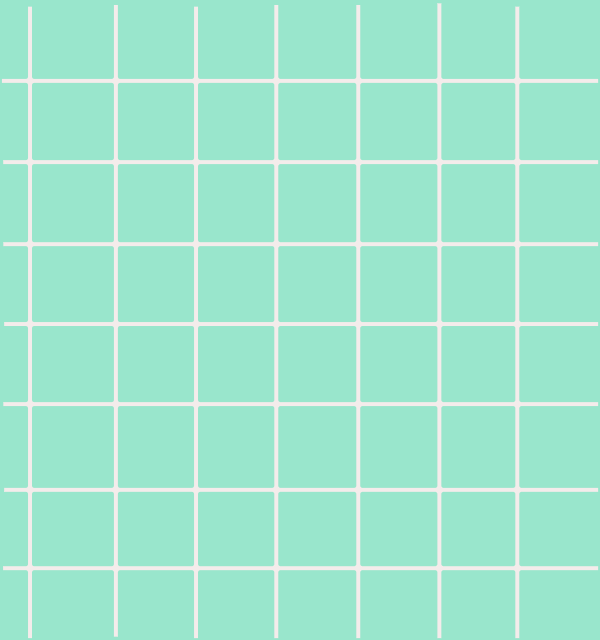
Reproduce this pattern procedurally as a WebGL 2 fragment shader.

```glsl
#version 300 es
precision highp float;

uniform vec2 u_resolution;
out vec4 outColor;

// Lengths are fractions of the canvas height.
const int LINES = 7;
const float PITCH = 0.1269;
const float HALF_WIDTH = 0.0031;
const float FILLET = 0.0036;
const vec3 MINT = vec3(0.60, 0.90, 0.80);
const vec3 CREAM = vec3(0.955, 0.925, 0.92);

// Hand-drawn drift of each line from even spacing
const float COLUMN_DRIFT[LINES] = float[](0.0, 0.0073, 0.0056, 0.0041, 0.0053, 0.0051, 0.0);
const float ROW_DRIFT[LINES] = float[](0.0, -0.0045, 0.0026, 0.0008, -0.0013, 0.0, 0.0);

// Uneven line ends: column tops and row starts
const float COLUMN_TOP[LINES] = float[](0.9896, 0.9922, 0.9896, 0.9922, 0.9922, 0.9948, 0.9896);
const float ROW_START[LINES] = float[](0.0048, 0.0065, 0.0052, 0.0065, 0.0052, 0.0050, 0.0030);

// Signed distance to a square-ended bar; q.x runs across it, q.y along it
float barDistance(vec2 q, float center, float start, float end, float halfWidth) {
    vec2 d = abs(q - vec2(center, 0.5 * (start + end)))
           - vec2(halfWidth, 0.5 * (end - start));
    return length(max(d, 0.0)) + min(max(d.x, d.y), 0.0);
}

// Union of two shapes with a rounded inner corner
float filletUnion(float a, float b, float radius) {
    vec2 u = max(radius - vec2(a, b), 0.0);
    return max(radius, min(a, b)) - length(u);
}

float coverage(float d, float pixel) {
    return clamp(0.5 - d / pixel, 0.0, 1.0);
}

void main() {
    float pixel = 1.0 / u_resolution.y;
    vec2 p = gl_FragCoord.xy * pixel;
    float right = u_resolution.x * pixel - 0.0029;

    // Nearest column and nearest row
    float column = 1.0;
    float row = 1.0;
    for (int i = 0; i < LINES; i++) {
        float offset = PITCH * float(i);
        float x = 0.0469 + offset + COLUMN_DRIFT[i];
        float y = 0.1122 + offset + ROW_DRIFT[i];
        float bottom = i == 1 ? 0.0052 : 0.0029;
        column = min(column, barDistance(p, x, bottom, COLUMN_TOP[i], HALF_WIDTH));
        row = min(row, barDistance(p.yx, y, ROW_START[i], right, HALF_WIDTH));
    }

    // Grid with softened crossings
    float grid = filletUnion(column, row, FILLET);
    outColor = vec4(mix(MINT, CREAM, coverage(grid, pixel)), 1.0);
}
```
